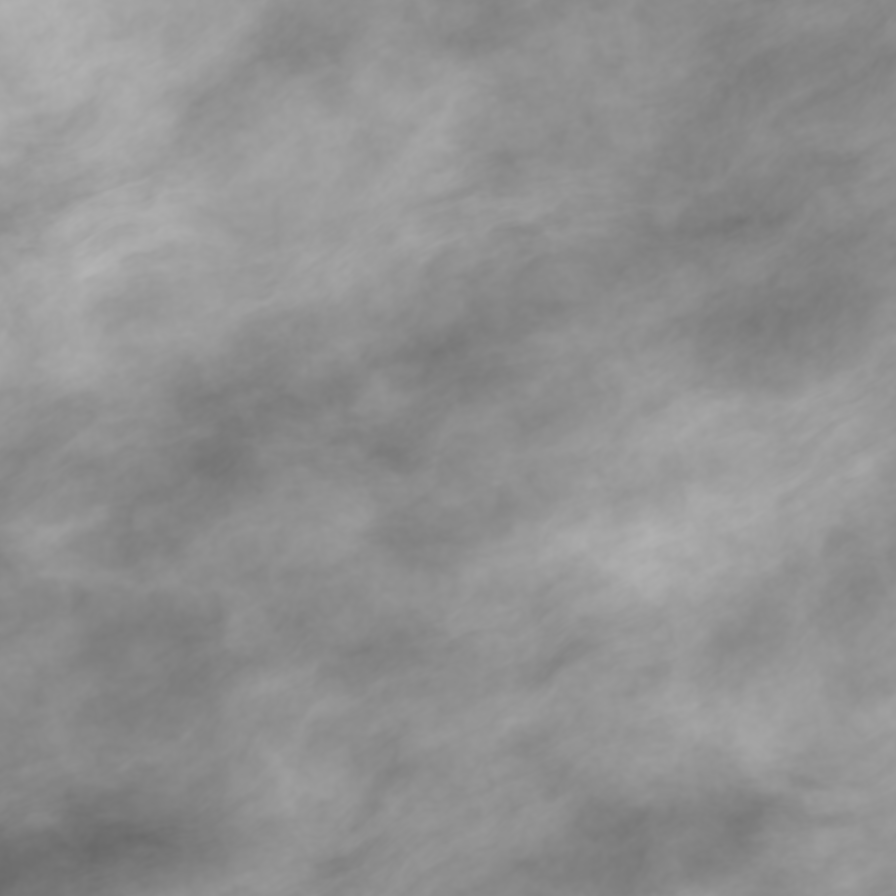
A three.js fragment shader for this texture:

```glsl
varying vec2 vUv;

const float BASE_GREY = 0.560;
const float STREAK_TILT = 0.42;
const float WISP_TILT = 0.2;

// Unit gradient vector for a lattice cell
vec2 cellGradient(vec2 cell) {
  vec3 p = fract(vec3(cell.xyx) * vec3(0.1031, 0.1030, 0.0973));
  p += dot(p, p.yzx + 33.33);
  float angle = 6.2832 * fract((p.x + p.y) * p.z);
  return vec2(cos(angle), sin(angle));
}

float gradientNoise(vec2 p) {
  vec2 cell = floor(p);
  vec2 f = p - cell;
  vec2 u = f * f * f * (f * (f * 6.0 - 15.0) + 10.0);
  vec2 e = vec2(1.0, 0.0);
  float a = dot(cellGradient(cell), f);
  float b = dot(cellGradient(cell + e.xy), f - e.xy);
  float c = dot(cellGradient(cell + e.yx), f - e.yx);
  float d = dot(cellGradient(cell + e.xx), f - e.xx);
  return mix(mix(a, b, u.x), mix(c, d, u.x), u.y);
}

mat2 rotation(float angle) {
  float c = cos(angle);
  float s = sin(angle);
  return mat2(c, -s, s, c);
}

float fbm(vec2 p, float gain) {
  float sum = 0.0;
  float amplitude = 1.0;
  for (int i = 0; i < 5; i++) {
    sum += amplitude * gradientNoise(p);
    p = rotation(0.15) * p * 2.03 + vec2(17.3, 9.1);
    amplitude *= gain;
  }
  return sum;
}

// Coordinates along and across a tilted direction, squeezed along it
vec2 alongTilt(vec2 p, float tilt, float stretch) {
  vec2 q = rotation(tilt) * p;
  return vec2(q.x / stretch, q.y);
}

// Soft elliptical patch aligned with the streaks
float softPatch(vec2 p, vec2 center, vec2 radius) {
  vec2 q = rotation(STREAK_TILT) * (p - center) / radius;
  float d = dot(q, q);
  return exp(-d * (0.6 + 0.4 * d));
}

// Broad light and dark areas of the cloud sheet
float broadShade(vec2 p) {
  float light = 0.085 * softPatch(p, vec2(0.77, 0.46), vec2(0.20, 0.14));
  light += 0.095 * softPatch(p, vec2(0.02, 0.96), vec2(0.25, 0.16));
  light += 0.075 * softPatch(p, vec2(0.18, 0.71), vec2(0.38, 0.12));
  light += 0.045 * softPatch(p, vec2(0.80, 0.17), vec2(0.30, 0.08));
  float dark = 0.052 * softPatch(p, vec2(0.28, 0.45), vec2(0.32, 0.15));
  dark += 0.090 * softPatch(p, vec2(0.00, 0.02), vec2(0.26, 0.14));
  dark += 0.075 * softPatch(p, vec2(0.64, 0.01), vec2(0.22, 0.08));
  dark += 0.050 * softPatch(p, vec2(0.90, 0.88), vec2(0.26, 0.18));
  dark += 0.045 * softPatch(p, vec2(0.86, 0.64), vec2(0.16, 0.07));
  return light - dark;
}

// Sparse thin bright threads, faded in and out by a larger noise
float wisps(vec2 p, float tilt, float scale) {
  vec2 q = alongTilt(p, tilt, 4.0) * scale;
  float ridge = 1.0 - abs(fbm(q, 0.45)) * 2.5;
  float mask = smoothstep(0.05, 0.45, gradientNoise(p * 5.0 + scale));
  return smoothstep(0.3, 1.0, ridge) * mask;
}

void main() {
  // Bend the space so the streaks curl and fray
  vec2 bend = vec2(fbm(vUv * 3.0 + 4.7, 0.5), fbm(vUv * 3.0 + 31.2, 0.5));
  vec2 p = vUv + 0.045 * bend;

  float streaks = fbm(alongTilt(p, STREAK_TILT, 2.2) * 9.0 + 2.4, 0.62);
  float billows = fbm(p * 6.5 + 12.8, 0.62);
  float grain = gradientNoise(vUv * 60.0) + 0.8 * gradientNoise(vUv * 120.0 + 5.3);

  float grey = BASE_GREY + broadShade(p);
  grey += 0.062 * streaks + 0.044 * billows;
  grey += 0.036 * wisps(p, WISP_TILT, 9.0);
  grey += 0.026 * wisps(p + 0.37, STREAK_TILT, 13.0);
  grey += 0.011 * grain;

  gl_FragColor = vec4(vec3(clamp(grey, 0.36, 0.74)), 1.0);
}
```
